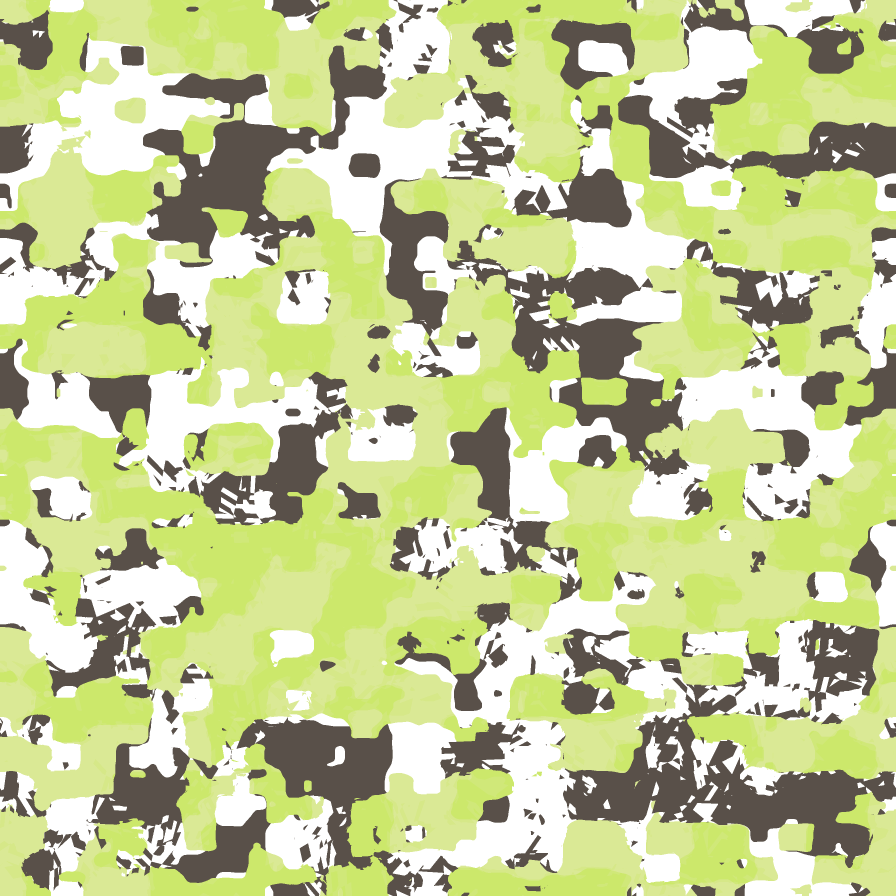
This pattern is drawn by a Shadertoy shader. Its source:

```glsl
// Seamless block camouflage: rounded lime, white and brown patches with splintered edges.

const vec3 LIME  = vec3(0.800, 0.910, 0.420);
const vec3 PALE  = vec3(0.855, 0.912, 0.585);
const vec3 WHITE = vec3(1.0);
const vec3 BROWN = vec3(0.350, 0.315, 0.285);
const int SUBSAMPLES = 3;

float hash(vec3 p) {
    p = fract(p * 0.1031);
    p += dot(p, p.zyx + 31.32);
    return fract((p.x + p.y) * p.z);
}

// Value noise that wraps after "cells" repeats; "ramp" is the share of a cell spent blending.
float wrapNoise(vec2 uv, vec2 cells, float ramp, float seed) {
    vec2 p = uv * cells;
    vec2 i = floor(p);
    vec2 w = smoothstep(0.5 - 0.5 * ramp, 0.5 + 0.5 * ramp, p - i);
    vec2 lo = mod(i, cells);
    vec2 hi = mod(i + 1.0, cells);
    float bottom = mix(hash(vec3(lo, seed)), hash(vec3(hi.x, lo.y, seed)), w.x);
    float top = mix(hash(vec3(lo.x, hi.y, seed)), hash(vec3(hi, seed)), w.x);
    return mix(bottom, top, w.y);
}

// Sum of three block grids: steep blends give straight sides and rounded corners.
float blockField(vec2 uv, float seed) {
    return 0.47 * wrapNoise(uv, vec2(15.0, 18.0), 0.42, seed)
         + 0.40 * wrapNoise(uv, vec2(27.0, 32.0), 0.50, seed + 11.0)
         + 0.13 * wrapNoise(uv, vec2(52.0, 57.0), 0.60, seed + 23.0);
}

// Nearest scattered point on a wrapping grid: xy is the offset in canvas units, z a random id.
vec3 nearestPoint(vec2 uv, float cells, float seed) {
    vec2 p = uv * cells;
    vec2 base = floor(p);
    float best = 9.0;
    vec3 found = vec3(0.0);
    for (int y = -1; y <= 1; y++)
    for (int x = -1; x <= 1; x++) {
        vec2 cell = base + vec2(x, y);
        vec2 id = mod(cell, cells);
        vec2 jitter = vec2(hash(vec3(id, seed)), hash(vec3(id, seed + 5.0)));
        vec2 offset = p - cell - jitter;
        float d = dot(offset, offset);
        if (d < best) {
            best = d;
            found = vec3(offset / cells, hash(vec3(id, seed + 9.0)));
        }
    }
    return found;
}

// Bundles of thin slanted splinters, each with a constant value from -1 to 1.
float splinters(vec2 uv, float cells, float seed) {
    vec3 site = nearestPoint(uv, cells, seed);
    float angle = 6.2832 * site.z;
    vec2 along = vec2(cos(angle), sin(angle));
    float u = dot(site.xy, vec2(-along.y, along.x));
    float v = dot(site.xy, along);
    float fineness = mix(120.0, 230.0, fract(site.z * 17.0));
    float wedge = 0.25 * (fract(site.z * 41.0) - 0.5);
    vec2 strip = floor(vec2((u + wedge * v) * fineness, (v + 0.6 * u) * 42.0));
    float tag = floor(site.z * 997.0);
    float fine = hash(vec3(strip, tag));
    float broad = hash(vec3(floor(strip.x / 3.0), strip.y, tag + 3.0));
    return fine + broad - 1.0;
}

vec3 camouflage(vec2 uv) {
    float shard = splinters(uv, 30.0, 71.0);
    float clump = smoothstep(0.42, 0.66, wrapNoise(uv, vec2(13.0), 1.0, 83.0));

    // Choose the strong pair (white, brown) or the green pair.
    float pairField = blockField(uv, 2.0) + 0.05 * clump * shard;
    if (pairField > 0.522) {
        float tone = blockField(uv, 107.0) + 0.34 * clump * shard;
        return tone < 0.513 ? WHITE : BROWN;
    }

    // Green patches carry faint splinters of the other green.
    float tone = blockField(uv, 211.0);
    float patchTone = step(0.506, tone);
    float shardTone = step(0.506, tone + 0.24 * shard);
    return mix(PALE, LIME, mix(patchTone, shardTone, 0.32));
}

void mainImage(out vec4 fragColor, in vec2 fragCoord) {
    // Average a small grid of samples per pixel for smooth edges.
    vec3 sum = vec3(0.0);
    float n = float(SUBSAMPLES);
    for (int y = 0; y < SUBSAMPLES; y++)
    for (int x = 0; x < SUBSAMPLES; x++) {
        vec2 shift = (vec2(x, y) + 0.5) / n - 0.5;
        sum += camouflage((fragCoord + shift) / iResolution.xy);
    }
    fragColor = vec4(sum / (n * n), 1.0);
}
```
